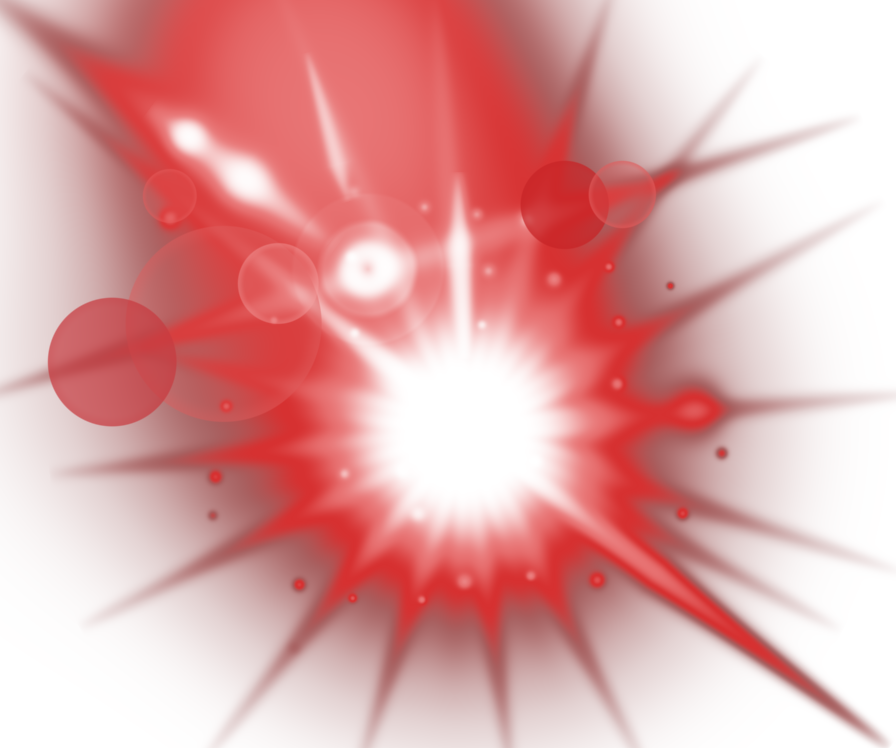
Reproduce this background procedurally as a WebGL 2 fragment shader.

```glsl
#version 300 es
precision highp float;
// A red starburst with lens flares on white. Soft glows are joined into one
// energy field, then beams and sparkles lift it by a soft screen. A colour ramp
// runs from white through grey and red to white heat. Translucent discs lie on top.
uniform vec2 u_resolution;
out vec4 outColor;

const vec2 CORE = vec2(0.623, 0.424);
const vec3 WHITE = vec3(1.0);
const vec3 HAZE = vec3(0.87, 0.79, 0.79);
const vec3 DUSK = vec3(0.65, 0.37, 0.37);
const vec3 RED = vec3(0.84, 0.19, 0.19);
const vec3 PINK = vec3(0.91, 0.46, 0.46);

// Beam direction in degrees and length.
const int BEAMS = 16;
const vec2 BEAM[BEAMS] = vec2[](
  vec2(-18.0, 0.62), vec2(-28.0, 0.57), vec2(4.7, 0.62), vec2(28.8, 0.64),
  vec2(51.6, 0.64), vec2(71.7, 0.63), vec2(94.0, 0.62), vec2(113.0, 0.68),
  vec2(141.0, 0.76), vec2(166.0, 0.45), vec2(186.0, 0.56), vec2(207.0, 0.58),
  vec2(231.5, 0.57), vec2(252.5, 0.49), vec2(277.5, 0.48), vec2(298.0, 0.52));

vec2 hash2(vec2 p) {
  vec2 q = vec2(dot(p, vec2(127.1, 311.7)), dot(p, vec2(269.5, 183.3)));
  return fract(sin(q) * 43758.5);
}

float glow(vec2 p, vec2 center, float radius, float power) {
  return exp(-pow(length(p - center) / radius, power));
}

// Line of light from a to b, widest at the fraction peak and fading to its ends.
float beam(vec2 p, vec2 a, vec2 b, float width, float peak) {
  vec2 axis = b - a;
  float h = clamp(dot(p - a, axis) / dot(axis, axis), 0.0, 1.0);
  float fade = min(h / max(peak, 0.001), (1.0 - h) / (1.0 - peak));
  float d = length(p - a - axis * h) / (width * (0.45 + 0.55 * fade));
  return sqrt(fade) * exp(-d * d);
}

float starburst(vec2 p) {
  vec2 d = p - CORE;
  float angle = atan(d.y, d.x);
  float sum = 0.0;
  for (int i = 0; i < BEAMS; i++) {
    float a = radians(BEAM[i].x);
    vec2 tip = CORE + BEAM[i].y * vec2(cos(a), sin(a));
    sum += 0.33 * beam(p, CORE, tip, 0.022, 0.0);
  }
  float spikes = sin(angle * 11.0 + 1.0) + sin(angle * 19.0) + sin(angle * 31.0 + 2.0);
  return sum + 0.08 * spikes * exp(-dot(d, d) / 0.035) * smoothstep(0.0, 0.08, length(d));
}

// One small light per cell, thinned out at random.
float sparkles(vec2 p, float cell) {
  vec2 id = floor(p / cell);
  vec2 rnd = hash2(id);
  vec2 center = (id + 0.25 + 0.5 * rnd) * cell;
  float size = mix(0.004, 0.009, fract(rnd.x * 17.0));
  float ring = smoothstep(0.38, 0.33, length(center - CORE));
  return step(0.5, fract(rnd.y * 23.0)) * ring * glow(p, center, size, 2.0);
}

float halo(vec2 p, vec2 center) {
  float r = length(p - center);
  float rings = 0.32 * smoothstep(0.070, 0.058, r) + 0.10 * smoothstep(0.104, 0.098, r);
  return rings + 1.2 * exp(-pow((r - 0.022) / 0.016, 2.0));
}

vec3 ramp(float e) {
  vec3 c = mix(WHITE, HAZE, smoothstep(0.0, 0.22, e));
  c = mix(c, DUSK, smoothstep(0.15, 0.43, e));
  c = mix(c, RED, smoothstep(0.38, 0.57, e));
  c = mix(c, PINK, smoothstep(0.57, 0.77, e));
  return mix(c, WHITE, smoothstep(0.74, 0.98, e));
}

// Translucent disc with a lighter rim.
vec3 disc(vec3 base, vec2 p, vec2 center, float radius, vec3 tint, float alpha, float rim) {
  float r = length(p - center);
  float soft = 1.0 / u_resolution.y;
  float inside = smoothstep(radius + soft, radius - soft, r);
  float edge = smoothstep(radius * 0.82, radius, r);
  return mix(base, tint, inside * clamp(alpha + rim * edge, 0.0, 1.0));
}

void main() {
  vec2 p = gl_FragCoord.xy / u_resolution.y;

  // Broad glows, joined softly.
  float shroud = 0.41 * glow(p, CORE, 0.40, 3.6);
  float heat = glow(p, CORE, 0.19, 2.6);
  float upper = 0.73 * glow(p, vec2(0.43, 0.89), 0.31, 2.5);
  float left = 0.20 * glow(p, vec2(0.23, 0.50), 0.25, 2.0);
  float right = 0.20 * glow(p, vec2(0.70, 0.73), 0.18, 2.0);
  float dark = (1.0 - shroud) * (1.0 - heat) * (1.0 - upper) * (1.0 - left) * (1.0 - right);

  // Long streaks and short bright spikes.
  float light = 0.7 * glow(p, CORE - vec2(0.01, 0.01), 0.11, 2.0) + starburst(p);
  light += 1.00 * beam(p, CORE, vec2(1.19, 0.0), 0.021, 0.45);
  light += 0.80 * beam(p, CORE, vec2(0.34, 0.66), 0.018, 0.3);
  light += 0.46 * beam(p, vec2(-0.03, 0.468), vec2(1.153, 0.844), 0.022, 0.5);
  light += 0.50 * beam(p, vec2(-0.05, 1.035), vec2(0.45, 0.67), 0.038, 0.65);
  light += 0.70 * beam(p, vec2(0.20, 0.855), vec2(0.44, 0.675), 0.026, 0.5);
  light += 1.20 * beam(p, vec2(0.612, 0.77), vec2(0.622, 0.52), 0.016, 0.5);
  light += 0.75 * beam(p, vec2(0.41, 0.93), vec2(0.465, 0.73), 0.013, 0.75);

  // Flare beads, halo and sparkles.
  light += 1.4 * glow(p, vec2(0.252, 0.818), 0.022, 2.0);
  light += 1.0 * glow(p, vec2(0.33, 0.759), 0.030, 2.0);
  light += 0.6 * glow(p, vec2(0.227, 0.708), 0.012, 2.0);
  light += 0.55 * glow(p, vec2(0.931, 0.453), 0.032, 2.0);
  light += halo(p, vec2(0.492, 0.640)) + 0.6 * sparkles(p, 0.085);

  // Colour, with a pink wash over the upper glow.
  float energy = 1.0 - dark * exp(-light);
  float wash = 0.6 * glow(p, vec2(0.40, 0.95), 0.23, 2.0) * smoothstep(0.85, 0.65, energy);
  vec3 color = mix(ramp(energy), PINK, wash);
  color = disc(color, p, vec2(0.299, 0.567), 0.131, vec3(0.87, 0.36, 0.36), 0.28, 0.22);
  color = disc(color, p, vec2(0.150, 0.516), 0.086, vec3(0.78, 0.23, 0.25), 0.68, 0.06);
  color = disc(color, p, vec2(0.372, 0.621), 0.054, vec3(0.96, 0.63, 0.63), 0.22, 0.22);
  color = disc(color, p, vec2(0.755, 0.726), 0.059, vec3(0.78, 0.14, 0.15), 0.68, 0.08);
  color = disc(color, p, vec2(0.832, 0.740), 0.045, vec3(0.88, 0.36, 0.36), 0.32, 0.35);
  color = disc(color, p, vec2(0.227, 0.738), 0.036, vec3(0.90, 0.36, 0.36), 0.25, 0.30);
  outColor = vec4(color, 1.0);
}
```
